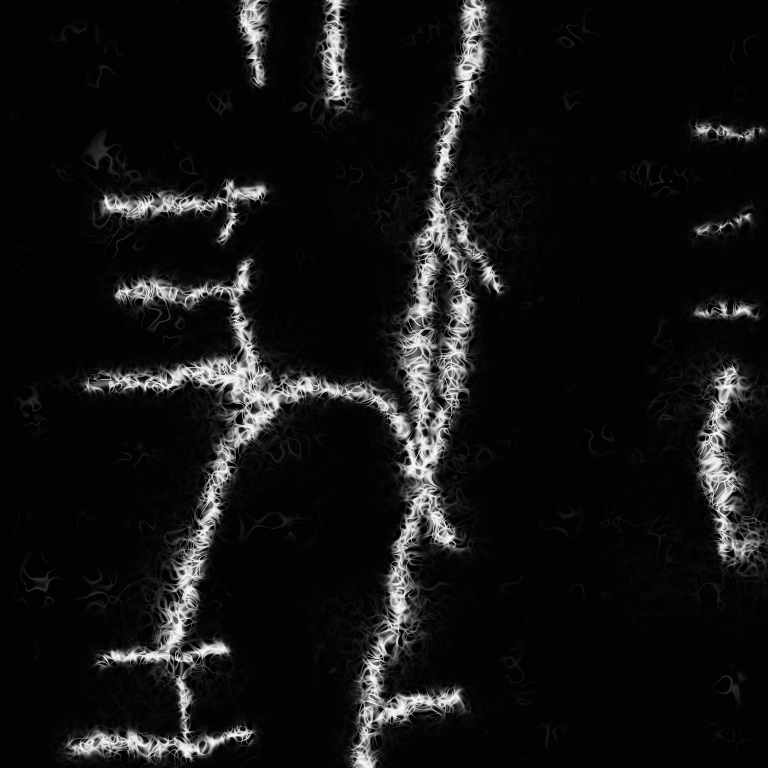
Give the GLSL for this texture, as a three.js fragment shader.

```glsl
// Pale root-like veins on black: a trunk, an arch, side rungs and frayed knots.
// A distance field of warped strands sets the density; thin contour lines of
// several rotated noise layers then weave the lacy filaments inside it.

varying vec2 vUv;

vec2 hash22(vec2 p) {
  vec3 q = fract(p.xyx * vec3(0.1031, 0.1030, 0.0973));
  q += dot(q, q.yzx + 33.33);
  return fract((q.xx + q.yz) * q.zy);
}

float corner(vec2 cell, vec2 offset, vec2 f) {
  return dot(hash22(cell + offset) * 2.0 - 1.0, f - offset);
}

// Gradient noise, about -0.6 to 0.6
float noise(vec2 p) {
  p += 100.0;
  vec2 i = floor(p), f = fract(p);
  vec2 u = f * f * f * (f * (f * 6.0 - 15.0) + 10.0);
  vec2 e = vec2(0.0, 1.0);
  return mix(mix(corner(i, e.xx, f), corner(i, e.yx, f), u.x),
             mix(corner(i, e.xy, f), corner(i, e.yy, f), u.x), u.y);
}

vec2 noise2(vec2 p) {
  return vec2(noise(p), noise(p + vec2(41.3, 17.7)));
}

// Distance to a strand from a to b, in units of its width
float strand(vec2 p, vec2 a, vec2 b, float width) {
  vec2 ab = b - a;
  float along = clamp(dot(p - a, ab) / dot(ab, ab), 0.0, 1.0);
  return length(p - a - ab * along) / width;
}

// A frayed knot has no solid core
float knot(vec2 p, vec2 center, float radius) {
  return 0.6 + length(p - center) / radius;
}

// Swaying trunk that splits in two around mid height
float trunk(vec2 p) {
  float x = p.x - 0.5 - 0.085 * smoothstep(0.1, 0.8, p.y);
  x -= 0.022 * sin((p.y - 0.17) * 10.0);
  float split = 0.02 * smoothstep(0.36, 0.5, p.y) * (1.0 - smoothstep(0.64, 0.74, p.y));
  return abs(abs(x - split) - split) / 0.013;
}

float arch(vec2 p) {
  float u = abs(p.x - 0.417) / 0.115;
  float slope = 1.9 * pow(u, 1.7);
  float d = abs(p.y - 0.495 + 0.081 * pow(u, 2.7)) / sqrt(1.0 + slope * slope);
  float foot = p.x < 0.417 ? 0.165 : 0.3;
  return length(vec2(d, max(foot - p.y, 0.0))) / 0.014;
}

float veins(vec2 p) {
  float t = min(trunk(p), arch(p));

  // Side rungs at an even pitch, left of the trunk and at the right edge
  for (int i = 0; i < 8; i++) {
    float n = float(i), y = 0.02 + 0.118 * n;
    vec2 r = hash22(vec2(n, 7.0));
    if (i < 7 && i != 2 && i != 3) {
      vec2 left = vec2(0.08 + 0.07 * r.x, y);
      t = min(t, strand(p, left, vec2(0.28 + 0.06 * r.y, y + 0.02), 0.010));
    }
    if (i > 4) t = min(t, 0.5 + strand(p, vec2(0.91, y - 0.02), vec2(0.98, y - 0.015), 0.009));
  }

  // Upright links and twigs
  t = min(t, strand(p, vec2(0.32, 0.50), vec2(0.32, 0.65), 0.009));
  t = min(t, strand(p, vec2(0.29, 0.69), vec2(0.29, 0.76), 0.008));
  t = min(t, strand(p, vec2(0.335, 0.90), vec2(0.33, 1.02), 0.008));
  t = min(t, strand(p, vec2(0.44, 0.88), vec2(0.435, 1.02), 0.010));
  t = min(t, strand(p, vec2(0.94, 0.28), vec2(0.94, 0.53), 0.012));
  t = min(t, strand(p, vec2(0.24, 0.02), vec2(0.235, 0.15), 0.006));
  t = min(t, strand(p, vec2(0.50, 0.07), vec2(0.59, 0.08), 0.009));
  t = min(t, strand(p, vec2(0.59, 0.72), vec2(0.64, 0.64), 0.007));
  t = min(t, strand(p, vec2(0.27, 0.50), vec2(0.36, 0.48), 0.011));

  // Knots
  t = min(t, knot(p, vec2(0.585, 0.73), 0.042));
  t = min(t, knot(p, vec2(0.325, 0.47), 0.042));
  t = min(t, knot(p, vec2(0.510, 0.17), 0.036));
  t = min(t, knot(p, vec2(0.945, 0.50), 0.034));
  t = min(t, knot(p, vec2(0.955, 0.28), 0.038));
  t = min(t, knot(p, vec2(0.230, 0.14), 0.034));
  return t;
}

void main() {
  vec2 p = vUv;
  vec2 bent = p + 0.03 * noise2(p * 9.0) + 0.014 * noise2(p * 30.0);
  float t = veins(bent) / (0.85 + 0.8 * noise(p * 8.0 + 3.0));
  float density = exp(-t * t) + 0.25 * exp(-t);

  // Filaments: each layer has its own turn, scale and patches
  float light = 0.55 * exp(-5.0 * t * t);
  vec2 q = p + 0.012 * noise2(p * 40.0);
  for (int i = 0; i < 6; i++) {
    float n = float(i);
    q = mat2(0.8, 0.6, -0.6, 0.8) * q + 0.37;
    float patches = noise(p * 11.0 + n * 17.0);
    float contour = abs(noise(q * (38.0 + 5.0 * n)) - 0.08);
    float line = pow(1.0 - smoothstep(0.0, 0.10, contour), 1.4);
    float wisp = 0.22 * smoothstep(0.28, 0.65, patches);
    light += line * (1.5 * density * max(0.75 + patches, 0.0) + wisp);
  }

  float gray = 0.008 + 0.96 * (1.0 - exp(-light));
  gl_FragColor = vec4(vec3(gray), 1.0);
}
```
